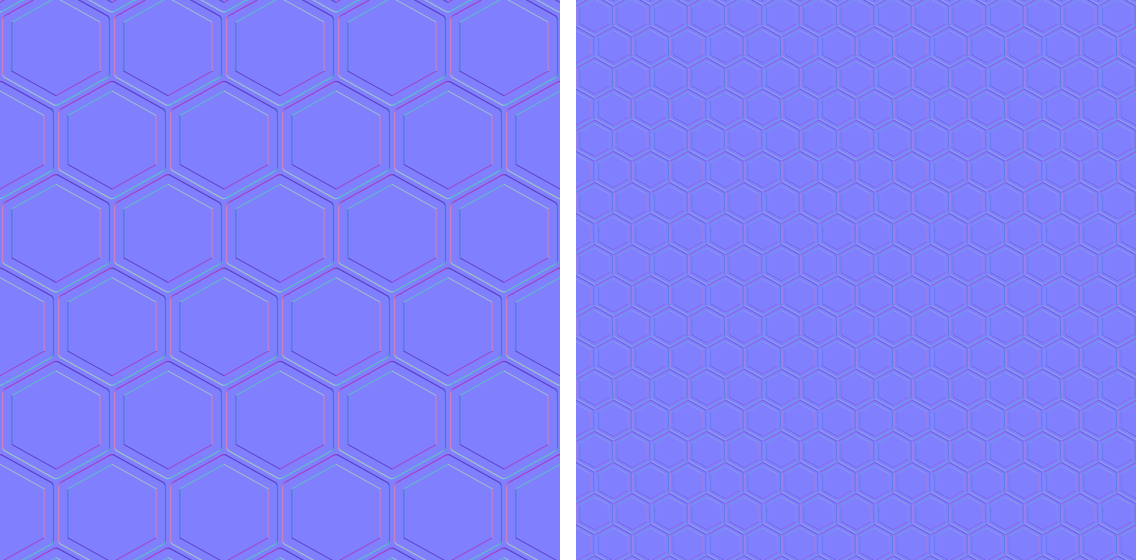
Left: one tile. Right: repeated 3 by 3.
Give the GLSL for this texture map, as a three.js fragment shader.

```glsl
varying vec2 vUv;

const vec2 CELLS = vec2(5.0, 6.0);        // hexagons across, rows up
const float ROW_PITCH = 0.8660254;        // row spacing of a regular grid of unit width
const float STEEPNESS = 0.98;             // sideways part of the bevel normal
const float RIM_STRENGTH = 0.6;
const float PLATE_STRENGTH = 0.52;
const vec3 FLAT_NORMAL = vec3(0.0, 0.0, 1.0);

// Offset from the centre of the nearest hexagon in a staggered grid
vec2 hexCell(vec2 p) {
  vec2 period = vec2(1.0, 2.0 * ROW_PITCH);
  vec2 even = mod(p + 0.5 * period, period) - 0.5 * period;
  vec2 odd = mod(p, period) - 0.5 * period;
  return dot(even, even) < dot(odd, odd) ? even : odd;
}

// Pointy-top rounded hexagon: outward direction in xy, signed distance in z
vec3 hexField(vec2 p, float apothem, float radius) {
  vec2 foldAxis = vec2(-0.5, 0.8660254);
  vec2 q = abs(p);
  bool folded = dot(q, foldAxis) > 0.0;
  if (folded) q -= 2.0 * dot(q, foldAxis) * foldAxis;

  float core = apothem - radius;
  float halfSide = core * 0.5773503;
  vec2 delta = q - vec2(core, clamp(q.y, -halfSide, halfSide));
  bool rounded = radius > 0.0 && delta.x > 0.0;
  float dist = rounded ? length(delta) : delta.x;
  vec2 dir = rounded ? normalize(delta + vec2(1e-5, 0.0)) : vec2(1.0, 0.0);

  if (folded) dir -= 2.0 * dot(dir, foldAxis) * foldAxis;
  return vec3(dir * sign(p), dist - radius);
}

// Soft thin line around distance zero
float lineMask(float dist, float reach) {
  return 1.0 - smoothstep(0.0, reach, abs(dist));
}

// Normal of a steep bevel facing the given direction
vec3 bevelNormal(vec2 dir) {
  return vec3(dir * STEEPNESS, sqrt(1.0 - STEEPNESS * STEEPNESS));
}

void main() {
  vec2 cell = hexCell(vUv * CELLS * vec2(1.0, ROW_PITCH) - vec2(0.0, 0.5 * ROW_PITCH));

  // Rounded rim slopes inward, sharp inner plate slopes outward
  vec3 rim = hexField(cell, 0.477, 0.045);
  vec3 plate = hexField(cell, 0.394, 0.0);

  vec3 normal = FLAT_NORMAL;
  normal = mix(normal, bevelNormal(-rim.xy), RIM_STRENGTH * lineMask(rim.z, 0.0108));
  normal = mix(normal, bevelNormal(plate.xy), PLATE_STRENGTH * lineMask(plate.z, 0.0098));

  gl_FragColor = vec4(normal * 0.5 + 0.5, 1.0);
}
```
